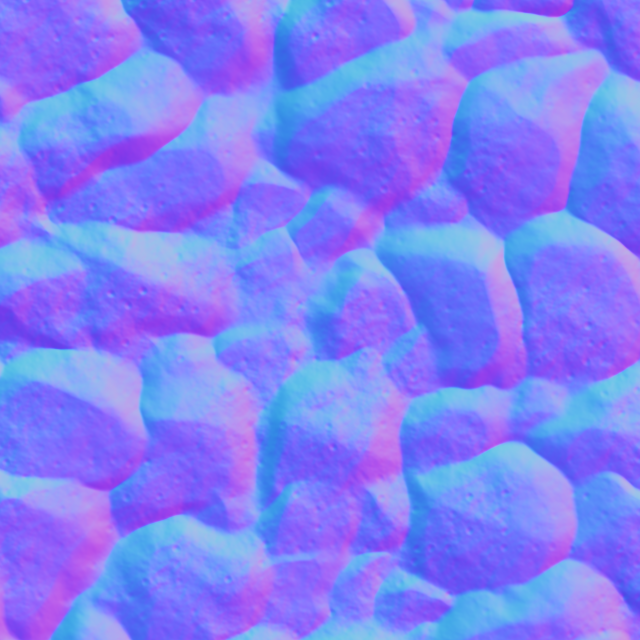
A WebGL 2 fragment shader for this texture map:

```glsl
#version 300 es
precision highp float;
// Tangent-space normal map of a wall of rounded, faceted field stones set in mortar.

#define GRID 4.7          // large stones across the canvas
#define RIM 0.84          // steepness of the stone edges
#define DOME 0.09         // overall bulge of each stone
#define TILT 0.27         // how far the faces lean downward
#define FACET 0.52        // steepness of the chipped facets
#define FILLET 0.12       // softness of the joint with the mortar
#define MORTAR_LEAN 0.28  // upward lean of the mortar
#define ROUGHNESS 0.055   // height of the surface relief
#define STRENGTH 0.76     // overall slope
#define SOFTNESS 0.0020   // slope sampling radius, in canvas units
#define TAU 6.2832

uniform vec2 u_resolution;
out vec4 fragColor;

float hash(vec2 p) {
    return fract(sin(dot(p, vec2(127.1, 311.7))) * 43758.5453);
}

float noise(vec2 p) {
    vec2 i = floor(p), f = fract(p);
    vec2 u = f * f * f * (f * (f * 6.0 - 15.0) + 10.0);
    float low = mix(hash(i), hash(i + vec2(1, 0)), u.x);
    float high = mix(hash(i + vec2(0, 1)), hash(i + vec2(1, 1)), u.x);
    return mix(low, high, u.y);
}

float fbm(vec2 p) {
    float sum = 0.0, amp = 1.0;
    for (int i = 0; i < 5; i++) {
        sum += amp * (noise(p) - 0.5);
        p = mat2(1.6, 1.2, -1.2, 1.6) * p + 7.3;
        amp *= 0.42;
    }
    return sum;
}

float smoothMax(float a, float b, float k) {
    float h = max(k - abs(a - b), 0.0) / k;
    return max(a, b) + h * h * k * 0.25;
}

vec2 direction(float angle) {
    return vec2(cos(angle), sin(angle));
}

// Soft ramp: zero below the crease, linear above it
float crease(float x) {
    return 0.5 * (x + sqrt(x * x + 0.004));
}

// Height of one stone; offset is measured from its centre
float stone(vec2 offset, vec2 id) {
    float size = mix(0.46, 0.74, hash(id + 11.3));
    vec2 axis = direction(2.2 * (hash(id + 23.7) - 0.5));
    float phase = TAU * hash(id + 37.1);
    vec2 q = mat2(axis.x, -axis.y, axis.y, axis.x) * offset;
    q /= size * vec2(1.15, 0.88);

    // Lobed outline with a flat top and a sloping rim
    float a = atan(q.y, q.x);
    float lobes = 1.0 + 0.07 * sin(2.0 * a + phase) + 0.06 * sin(3.0 * a - phase * 2.0);
    float t = max(length(q) * lobes - 0.6, 0.0);
    float h = 0.40 - RIM * t * t / (t + 0.18) - DOME * dot(q, q);

    // One facet towards the top, a weaker one anywhere
    vec2 upper = direction(TAU * mix(0.12, 0.46, hash(id + 41.9)));
    vec2 other = direction(TAU * hash(id + 53.3));
    h -= FACET * crease(dot(offset / size, upper) - mix(0.08, 0.6, hash(id + 61.7)));
    h -= 0.5 * FACET * crease(dot(q, other) - 0.35);

    vec2 lean = vec2(0.5 * (hash(id + 71.9) - 0.4), TILT);
    return h * size + dot(offset, lean) + 0.16 * (hash(id + 83.1) - 0.3);
}

// Highest stone surface among the neighbouring cells
float layer(vec2 p) {
    p += 0.26 * (vec2(noise(p * 1.9), noise(p * 1.9 + 31.0)) - 0.5);
    p += 0.04 * (vec2(noise(p * 6.0 + 5.0), noise(p * 6.0 + 47.0)) - 0.5);
    vec2 cell = floor(p);
    float h = -1.0;
    for (int y = -2; y <= 2; y++) {
        for (int x = -2; x <= 2; x++) {
            vec2 id = cell + vec2(x, y);
            vec2 centre = id + 0.5 + 0.6 * (vec2(hash(id), hash(id + 97.3)) - 0.5);
            h = smoothMax(h, stone(p - centre, id), 0.03);
        }
    }
    return h;
}

// Large stones with lower, smaller ones filling the gaps
float stones(vec2 p) {
    return smoothMax(layer(p), layer(p * 1.7 + 40.0) / 1.7 - 0.07, 0.06);
}

float mortar(vec2 p) {
    return 0.14 * (noise(p * 1.4 + 19.0) - 0.5);
}

// Sparse round pits
float pits(vec2 p) {
    vec2 id = floor(p);
    vec2 centre = 0.5 + 0.4 * (vec2(hash(id + 3.1), hash(id + 8.7)) - 0.5);
    float dent = 1.0 - smoothstep(0.0, 0.28, length(fract(p) - centre));
    return dent * smoothstep(0.6, 1.0, hash(id + 15.9));
}

float height(vec2 p) {
    float wall = smoothMax(stones(p), mortar(p), FILLET);
    float patches = smoothstep(0.3, 0.75, noise(p * 1.7 + 63.0));
    float grain = 0.004 * noise(p * 23.0) - 0.008 * pits(p * 8.0);
    return wall + (ROUGHNESS * fbm(p * 2.7) + grain) * mix(0.7, 1.25, patches);
}

void main() {
    vec2 p = gl_FragCoord.xy / min(u_resolution.x, u_resolution.y) * GRID + 3.0;
    vec2 e = vec2(SOFTNESS * GRID, 0.0);
    vec2 slope = vec2(height(p + e.xy) - height(p - e.xy),
                      height(p + e.yx) - height(p - e.yx)) / (2.0 * e.x);

    // Mortar catches the upward direction between stones
    float bare = 1.0 - smoothstep(-0.05, 0.07, stones(p) - mortar(p));
    slope.y -= MORTAR_LEAN * bare;

    // Ease the steepest slopes
    slope *= STRENGTH / sqrt(1.0 + 0.8 * dot(slope, slope));
    vec3 normal = normalize(vec3(-slope, 1.0));
    fragColor = vec4(normal * 0.5 + 0.5, 1.0);
}
```
